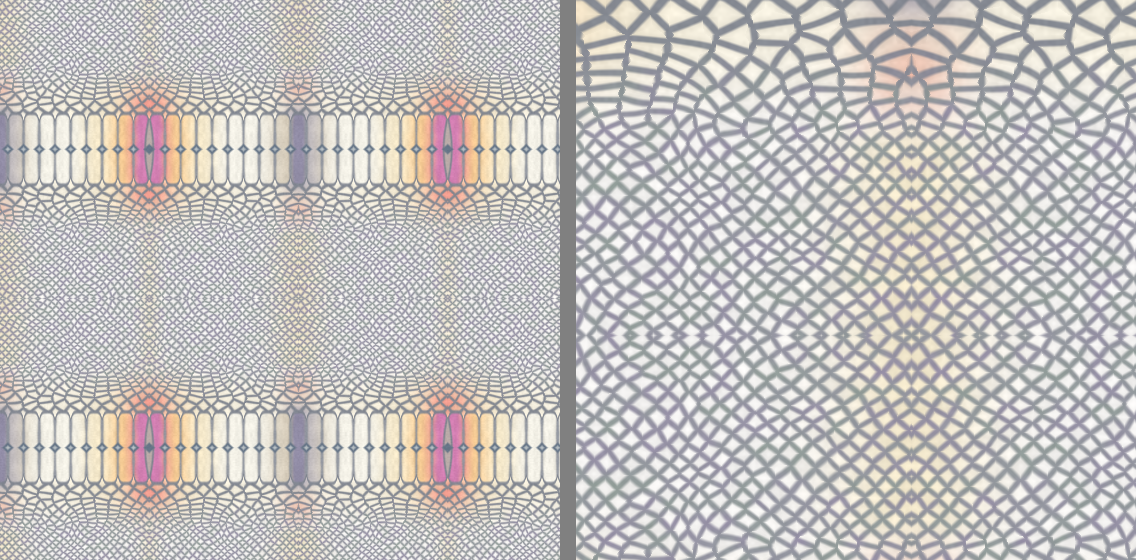
Left, the full canvas; right, a detail of the centre.
A WebGL 1 fragment shader for this pattern:

```glsl
precision highp float;
// Mirrored snakeskin: belly plates between bands of scales, with pearly pink and violet seams.

uniform vec2 u_resolution;

const float HALF_REPEAT = 0.2665;  // mirror spacing in canvas widths
const float PLATES = 9.5;          // belly plates per half repeat
const float BELLY = 0.22;          // half height of the belly band
const vec3 GROOVE = vec3(0.50, 0.52, 0.56);

float hash(vec2 p) {
  return fract(sin(dot(p, vec2(127.1, 311.7))) * 43758.55);
}

float noise(vec2 p) {
  vec2 i = floor(p), f = fract(p);
  f = f * f * (3.0 - 2.0 * f);
  return mix(mix(hash(i), hash(i + vec2(1, 0)), f.x),
             mix(hash(i + vec2(0, 1)), hash(i + vec2(1, 1)), f.x), f.y);
}

float stroke(float dist, float halfWidth, float soft) {
  return 1.0 - smoothstep(halfWidth - soft, halfWidth + soft, dist);
}

// Bell-shaped falloff used for colour glows.
float glow(float x, float width) {
  return exp(-x * x / (width * width));
}

// Rows are packed more tightly away from the belly.
float rowAt(float w) {
  float t = min(w, 0.32);
  return 16.0 * w + 23.5 * (t * t / 0.64 + w - t);
}

float columnsIn(float row) {
  return mix(PLATES, 19.0, smoothstep(1.0, 9.0, row));
}

// Staggered cells: x = distance to the nearest groove, y = random value of the cell.
vec2 scales(vec2 q) {
  float r = rowAt(q.y), columns = columnsIn(r);
  vec2 nearest = vec2(9.0), second = vec2(9.0);
  float tone = 0.0;
  for (int j = -2; j <= 2; j++) {
    float row = floor(r + 0.5) + float(j);
    float count = columnsIn(row);
    float shift = 0.5 * mod(row, 2.0);
    float middle = floor(q.x * count - shift + 0.5);
    for (int i = -1; i <= 1; i++) {
      vec2 id = vec2(middle + float(i), row);
      vec2 jitter = (vec2(hash(id), hash(id + 37.0)) - 0.5) * vec2(0.18, 0.3);
      vec2 c = vec2(((id.x + shift + jitter.x) / count - q.x) * columns,
                    (row + jitter.y - r) * 0.52);
      if (dot(c, c) < dot(nearest, nearest)) {
        second = nearest;
        nearest = c;
        tone = hash(id + 71.0);
      } else if (dot(c, c) < dot(second, second)) {
        second = c;
      }
    }
  }
  float edge = (dot(second, second) - dot(nearest, nearest)) / (2.0 * length(second - nearest) + 1e-4);
  return vec2(edge / columns, tone);
}

// Colour bands of the belly, from the pink seam (d = 0) to the violet seam (d = 1).
vec3 plateColor(float d, float v, float rightSide) {
  float x = d + 0.03 * (noise(vec2(d * 9.0, v * 14.0)) - 0.5);
  vec3 c = mix(vec3(0.97, 0.80, 0.58), vec3(0.97, 0.92, 0.80), smoothstep(0.17, 0.34, x));
  c = mix(c, vec3(0.96, 0.95, 0.91), smoothstep(0.34, 0.55, x));
  c = mix(c, vec3(0.84, 0.80, 0.73), smoothstep(0.70, 0.94, x));
  c = mix(c, vec3(0.70, 0.69, 0.75), rightSide * 0.65 * smoothstep(0.80, 0.94, x));
  c = mix(c, vec3(0.57, 0.55, 0.65), smoothstep(0.93, 0.97, x));
  vec3 pink = mix(vec3(0.83, 0.50, 0.70), vec3(0.96, 0.68, 0.60), smoothstep(0.05, 0.13, x));
  return mix(pink, c, smoothstep(0.10, 0.19, x));
}

vec3 scaleColor(float d, float w, float tone) {
  vec3 c = mix(vec3(0.97, 0.95, 0.89), vec3(0.97, 0.965, 0.96), smoothstep(0.1, 0.35, w));
  c = mix(c, vec3(0.97, 0.88, 0.70), 0.9 * glow(d, 0.32) * glow(w, 0.24));
  c = mix(c, vec3(0.95, 0.61, 0.56), (0.6 + 0.4 * tone) * glow(d, 0.15) * glow(w - 0.08, 0.13));
  c = mix(c, vec3(0.93, 0.70, 0.62), (0.4 + 0.5 * tone) * glow(d - 1.0, 0.11) * glow(w - 0.18, 0.12));
  c = mix(c, vec3(0.66, 0.64, 0.71), 0.8 * glow(d - 1.0, 0.10) * glow(w, 0.07));
  float seams = glow(d - 1.0, 0.17) + 0.7 * glow(d, 0.07);
  return mix(c, vec3(0.97, 0.92, 0.79), 0.85 * seams * smoothstep(0.25, 0.4, w));
}

void main() {
  vec2 uv = gl_FragCoord.xy / u_resolution;
  vec2 p = vec2(uv.x, 1.0 - uv.y) / HALF_REPEAT;
  vec2 tile = 1.0 - abs(mod(p + 1.0, 2.0) - 1.0);
  float d = tile.x, v = tile.y;
  float soft = 0.003 + 0.7 / (HALF_REPEAT * u_resolution.y);

  // Scales on gently bent rows
  float w = v - BELLY;
  float fine = smoothstep(0.05, 0.34, w);
  vec2 bend = vec2(noise(tile * 9.0), noise(tile * 8.0 + 40.0)) - 0.5;
  bend = bend * 0.028 + vec2(0.0, 0.025 * sin(d * 6.3) * fine * (1.0 - v));
  vec2 cell = scales(vec2(d, w) + bend);
  vec3 color = scaleColor(d, w, cell.y) * (0.97 + 0.05 * cell.y);
  color *= mix(0.91, 1.0, smoothstep(0.0, 0.03, cell.x + 0.01 * fine));
  vec3 sheen = mix(vec3(0.57, 0.54, 0.64), vec3(0.55, 0.60, 0.58), noise(tile * 24.0));
  color = mix(color, mix(GROOVE, sheen, fine), 0.94 * stroke(cell.x, mix(0.0095, 0.0062, fine), soft));

  // Belly plates with rounded ends
  float u = fract(d * PLATES) * 2.0 - 1.0;
  float gap = (1.0 - abs(u)) * 0.5 / PLATES;
  float rim = 0.185 + 0.055 * (1.0 - u * u * u * u);
  vec3 plate = plateColor(d, v, step(1.0, mod(p.x + 1.0, 2.0)));
  plate *= 0.96 + 0.07 * noise(vec2(d * 60.0, v * 22.0));
  plate *= mix(0.88, 1.0, smoothstep(0.0, 0.025, gap));
  float wobble = 0.006 * (noise(vec2(floor(d * PLATES + 0.5), v * 22.0)) - 0.5);
  plate = mix(plate, GROOVE + 0.06, 0.9 * stroke(gap + wobble, 0.008, soft));
  color = mix(color, plate, stroke(v, rim, soft));
  color = mix(color, GROOVE, 0.9 * stroke(abs(v - rim) * 0.8, 0.009, soft));

  // Narrow grey lens on the pink seam
  float lens = d - 0.027 * (1.0 - v * v / 0.045);
  float inBelly = stroke(v, 0.205, soft);
  color = mix(color, vec3(0.73, 0.67, 0.66), inBelly * stroke(lens, 0.0, soft));
  color = mix(color, GROOVE, inBelly * stroke(abs(lens), 0.006, soft));

  // Diamond studs along the belly centre line
  float stud = (gap / 0.035 + v / 0.032 - 1.0) * 0.022;
  color = mix(color, vec3(0.40, 0.46, 0.53), stroke(stud, 0.002, soft));
  color = mix(color, vec3(0.80, 0.82, 0.82), 0.8 * stroke(stud, -0.012, soft) * step(0.05, d));

  // Fine leather grain
  color += 0.035 * (noise(p * 110.0) - 0.5);
  gl_FragColor = vec4(clamp(color, 0.0, 1.0), 1.0);
}
```
